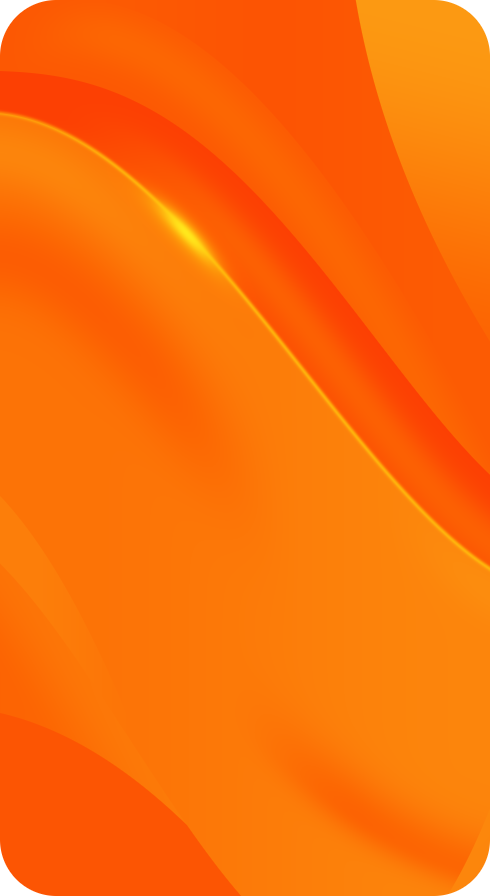
Give the GLSL for this background, as a Shadertoy shader.

```glsl
// Flowing orange silk ribbons with a glowing golden fold on a rounded card.

// Signed distance below the curve y = start + k.x x + k.y x^2 + k.z x^3 + k.w x^4.
float below(vec2 p, float start, vec4 k) {
    float x = p.x;
    float height = start + x * (k.x + x * (k.y + x * (k.z + x * k.w)));
    float slope = k.x + x * (2.0 * k.y + x * (3.0 * k.z + x * 4.0 * k.w));
    return (p.y - height) / sqrt(1.0 + slope * slope);
}

// Soft bump around zero.
float bump(float d, float width) {
    return exp(-d * d / (width * width));
}

// Antialiased coverage of the positive side.
float cover(float d) {
    return clamp(d * iResolution.x + 0.5, 0.0, 1.0);
}

// Warm ramp from red-orange to amber.
vec3 amber(float warmth) {
    return vec3(0.99, warmth, 0.01 + 0.3 * max(warmth - 0.4, 0.0));
}

void mainImage(out vec4 fragColor, in vec2 fragCoord) {
    // Canvas widths, with y measured down from the top.
    vec2 p = vec2(fragCoord.x, iResolution.y - fragCoord.y) / iResolution.x;

    // Backdrop and the upper right panel.
    float warmth = 0.36 - 0.03 * bump(p.x - 0.55, 0.25);
    float panel = p.x - (0.726 + 0.17 * p.y + 0.32 * p.y * p.y);
    float panelWarmth = mix(0.60, 0.38, smoothstep(0.0, 0.75, p.y - 0.25 * (p.x - 0.8)));
    warmth = mix(warmth, panelWarmth, cover(panel * 0.92));

    // Upper veil.
    float veil = below(p, 0.037, vec4(-0.502, 1.724, -0.342, 0.0));
    float veilWarmth = 0.345 + 0.055 * bump(veil - 0.07, 0.06) * smoothstep(0.0, 0.25, p.x);
    warmth = mix(warmth, veilWarmth, cover(veil));

    // Red ribbon with a lighter streak along its middle.
    float ribbon = below(p, 0.145, vec4(0.033, 0.354, 1.537, -1.1));
    float ribbonWarmth = 0.25 + 0.12 * bump(ribbon - 0.095, 0.045) * smoothstep(0.1, 0.5, p.x);
    ribbonWarmth += 0.05 * smoothstep(0.08, 0.16, ribbon);
    warmth = mix(warmth, ribbonWarmth, cover(ribbon));

    // Broad silk body with its soft folds.
    float fold = below(p, 0.231, vec4(0.1095, 1.586, -0.426, -0.34));
    float body = 0.45 + 0.07 * smoothstep(0.15, 0.95, p.x);
    body += 0.07 * bump(fold - 0.08, 0.07) * (1.0 - smoothstep(0.1, 0.6, p.x));
    body -= 0.085 * bump(fold - 0.29 + 0.11 * p.x, 0.09) * (1.0 - smoothstep(0.3, 0.62, p.x));
    body += 0.03 * bump(fold - 0.04, 0.05) * smoothstep(0.75, 1.0, p.x);
    float crease = below(p, 0.7885, vec4(1.75, -0.75, 0.0, 0.0));
    body -= 0.12 * bump(crease, crease > 0.0 ? 0.04 : 0.075) * smoothstep(0.45, 0.75, p.x);

    // Lower left layers.
    float sheen = below(p, 1.012, vec4(1.05, 2.6, 0.0, 0.0));
    body += 0.045 * cover(sheen) * (1.0 - smoothstep(0.05, 0.3, p.x));
    float layer = below(p, 1.15, vec4(1.0, 2.0, -2.5, 0.0));
    float layerWarmth = mix(0.45, 0.39, smoothstep(0.0, 0.16, layer)) + 0.08 * p.x;
    body = mix(body, layerWarmth, cover(layer));
    float hill = below(p, 1.455, vec4(0.23, 0.97, 0.0, 0.0));
    body = mix(body, 0.335, cover(min(hill, layer)));
    warmth = mix(warmth, body, cover(fold));
    vec3 color = amber(warmth);

    // Golden rim and its bright flare.
    float rim = bump(fold, 0.0045) * (0.5 + 0.3 * smoothstep(0.0, 0.3, p.x));
    color = mix(color, vec3(1.0, 0.76, 0.05), rim);
    float along = dot(p - vec2(0.385, 0.472), vec2(0.67, 0.74));
    float halo = bump(along, 0.11) * bump(fold - 0.004, 0.027);
    float core = bump(along, 0.065) * bump(fold - 0.003, 0.013);
    color = mix(color, vec3(1.0, 0.72, 0.03), 0.8 * halo);
    color = mix(color, vec3(1.0, 0.93, 0.12), 0.9 * core);

    // Rounded white corners.
    vec2 halfSize = 0.5 * iResolution.xy / iResolution.x;
    vec2 corner = abs(p - halfSize) - halfSize + 0.115;
    float outside = length(max(corner, 0.0)) - 0.115;
    color = mix(color, vec3(1.0), cover(outside));
    fragColor = vec4(color, 1.0);
}
```
